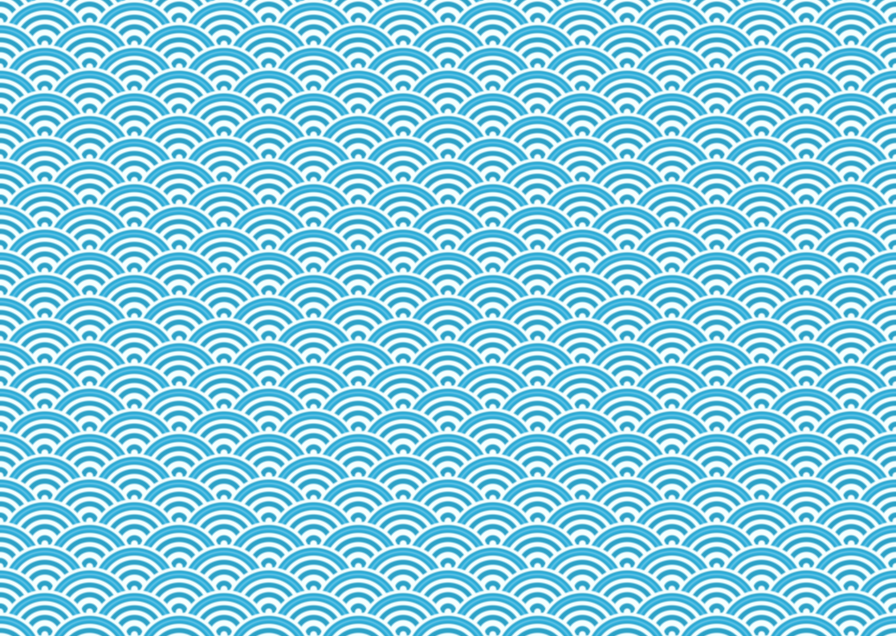
A Shadertoy shader for this pattern:

```glsl
// Overlapping wave scales: staggered rows of discs, each ringed with concentric
// blue bands on near-white. Rows are painted from the top down, so that every
// lower disc covers the ones above; whole repeat counts make the sheet tile.

const vec2  REPEATS   = vec2(10.0, 14.0);  // scales across, row pairs down
const float ROW_SHIFT = 0.0022;            // vertical phase, in canvas heights
const float SOFTNESS  = 0.03;              // edge blur, in scale radii

// Inner and outer radius of each band, in scale radii
const vec2 RIM    = vec2(0.750, 0.925);
const vec2 MIDDLE = vec2(0.545, 0.655);
const vec2 INNER  = vec2(0.325, 0.440);
const vec2 CORE   = vec2(0.075, 0.190);
const vec2 SHEEN  = vec2(0.780, 0.895);    // brighter heart of the rim
const vec2 HAIR   = vec2(0.822, 0.856);    // pale hairline along the rim

const vec3 PAPER  = vec3(0.96, 1.00, 1.00);
const vec3 BLUE   = vec3(0.17, 0.63, 0.78);
const vec3 BRIGHT = vec3(0.17, 0.68, 0.86);
const vec3 PALE   = vec3(0.40, 0.77, 0.90);

// Soft coverage of the ring between limits.x and limits.y
float band(float r, vec2 limits, float soft) {
    return smoothstep(-soft, soft, r - limits.x)
         * smoothstep(-soft, soft, limits.y - r);
}

// Colour of one scale at distance r from its centre
vec3 scaleColor(float r, float soft) {
    float thin = max(band(r, MIDDLE, soft),
                 max(band(r, INNER, soft), band(r, CORE, soft)));
    vec3 rim = mix(BLUE, BRIGHT, band(r, SHEEN, soft));
    rim = mix(rim, PALE, band(r, HAIR, soft));
    vec3 color = mix(PAPER, BLUE, thin);
    return mix(color, rim, band(r, RIM, soft));
}

void mainImage(out vec4 fragColor, in vec2 fragCoord) {
    vec2 p = fragCoord / iResolution.y;
    p.y -= ROW_SHIFT;

    float cellWidth = iResolution.x / iResolution.y / REPEATS.x;
    float rowHeight = 0.5 / REPEATS.y;
    float radius = 0.5 * cellWidth;
    float soft = max(SOFTNESS, 0.7 / (iResolution.y * radius));

    // Paint the nearby rows from back (upper) to front (lower)
    vec3 color = PAPER;
    float baseRow = floor(p.y / rowHeight);
    for (int i = 1; i >= -2; i--) {
        float row = baseRow + float(i);
        float stagger = 0.5 * mod(row, 2.0);
        float x = (fract(p.x / cellWidth + stagger) - 0.5) * cellWidth;
        float r = length(vec2(x, p.y - row * rowHeight)) / radius;
        float cover = 1.0 - smoothstep(1.0 - soft, 1.0 + soft, r);
        color = mix(color, scaleColor(r, soft), cover);
    }

    fragColor = vec4(color, 1.0);
}
```
